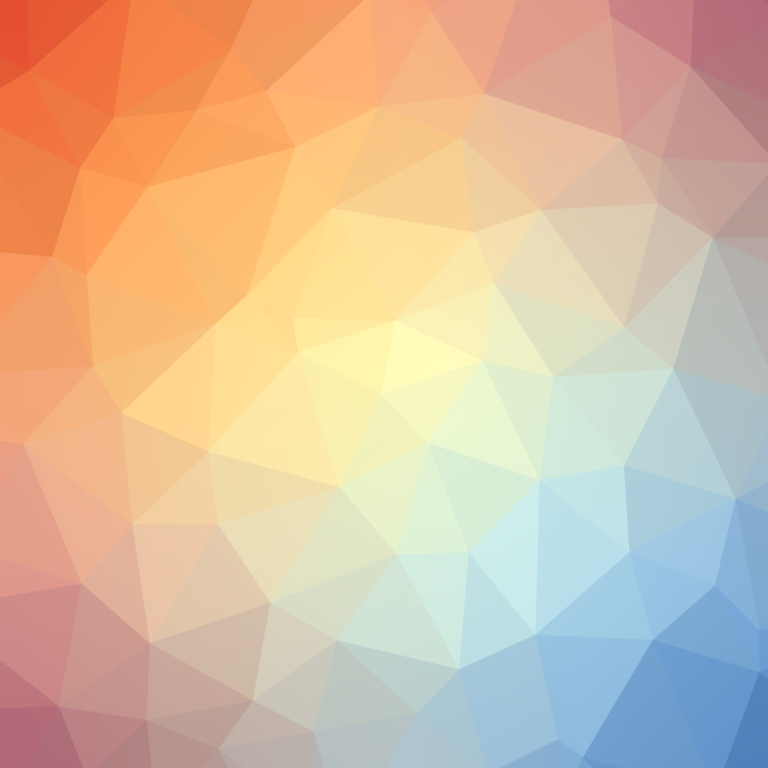
Write a Shadertoy shader that draws this background.

```glsl
const float CELLS = 8.2;         // mesh cells across the canvas
const float JITTER = 0.37;       // vertex displacement, in cells
const float MESH_ANGLE = 0.42;   // hides the underlying grid
const float FACET_SHADING = 0.2; // share of gradient kept inside a facet
const float TONE_RANGE = 0.05;   // brightness spread between facets

// Colour net, mirrored about the falling diagonal: lower triangle of 5 x 5 knots
const vec3 NET[15] = vec3[15](
    vec3(0.90, 0.30, 0.19),
    vec3(0.95, 0.51, 0.28), vec3(0.99, 0.67, 0.38),
    vec3(0.96, 0.64, 0.46), vec3(1.00, 0.83, 0.55), vec3(1.00, 0.97, 0.71),
    vec3(0.86, 0.58, 0.54), vec3(0.90, 0.78, 0.66), vec3(0.85, 0.91, 0.82),
    vec3(0.71, 0.87, 0.93),
    vec3(0.67, 0.38, 0.45), vec3(0.72, 0.59, 0.57), vec3(0.69, 0.75, 0.77),
    vec3(0.50, 0.67, 0.83), vec3(0.29, 0.49, 0.73));

float hash(vec2 p) {
    vec3 q = fract(vec3(p.xyx) * 0.1031);
    q += dot(q, q.yzx + 33.33);
    return fract((q.x + q.y) * q.z);
}

float cross2(vec2 a, vec2 b) { return a.x * b.y - a.y * b.x; }

vec3 knot(ivec2 k) {
    k = clamp(k, 0, 4);
    int lo = min(k.x, k.y), hi = max(k.x, k.y);
    return NET[hi * (hi + 1) / 2 + lo];
}

// Catmull-Rom weights of four neighbouring knots
vec4 splineWeights(float t) {
    float t2 = t * t, t3 = t2 * t;
    return 0.5 * vec4(-t3 + 2.0 * t2 - t, 3.0 * t3 - 5.0 * t2 + 2.0,
                      -3.0 * t3 + 4.0 * t2 + t, t3 - t2);
}

// Smooth colour field over the canvas
vec3 colourField(vec2 uv) {
    vec2 p = clamp(vec2(uv.x, 1.0 - uv.y), 0.0, 1.0) * 4.0;
    vec2 base = min(floor(p), 3.0);
    vec4 wx = splineWeights(p.x - base.x);
    vec4 wy = splineWeights(p.y - base.y);
    vec3 sum = vec3(0.0);
    for (int j = 0; j < 4; j++)
        for (int i = 0; i < 4; i++)
            sum += wx[i] * wy[j] * knot(ivec2(base) + ivec2(i, j) - 1);
    return sum;
}

vec2 meshVertex(vec2 id) {
    vec2 offset = vec2(hash(id + 17.3), hash(id + 71.9)) * 2.0 - 1.0;
    return id + JITTER * offset;
}

// Signed distance to a counter-clockwise edge, positive inside
float edgeDistance(vec2 p, vec2 a, vec2 b) {
    return cross2(b - a, p - a) / length(b - a);
}

// Adds one facet as premultiplied colour and coverage
void addFacet(inout vec4 sum, vec2 p, vec2 a, vec2 b, vec2 c, float pixel, mat2 toCanvas) {
    float d = min(edgeDistance(p, a, b), min(edgeDistance(p, b, c), edgeDistance(p, c, a)));
    float cover = clamp(0.5 + d / pixel, 0.0, 1.0);
    if (cover <= 0.0) return;
    vec2 centre = (a + b + c) / 3.0;
    vec3 colour = colourField(toCanvas * mix(centre, p, FACET_SHADING) / CELLS);
    colour *= 1.0 + TONE_RANGE * (hash(centre * 37.0 + 5.0) - 0.5);
    sum += vec4(colour, 1.0) * cover;
}

void mainImage(out vec4 fragColor, in vec2 fragCoord) {
    vec2 uv = fragCoord / iResolution.xy;
    float cs = cos(MESH_ANGLE), sn = sin(MESH_ANGLE);
    mat2 toMesh = mat2(cs, sn, -sn, cs);
    mat2 toCanvas = transpose(toMesh);
    vec2 p = toMesh * uv * CELLS;
    float pixel = 1.2 * CELLS / min(iResolution.x, iResolution.y);

    // Split each nearby quad along its shorter diagonal
    vec4 sum = vec4(0.0);
    for (int j = -1; j <= 1; j++)
        for (int i = -1; i <= 1; i++) {
            vec2 id = floor(p) + vec2(i, j);
            vec2 a = meshVertex(id);
            vec2 b = meshVertex(id + vec2(1.0, 0.0));
            vec2 c = meshVertex(id + vec2(1.0, 1.0));
            vec2 d = meshVertex(id + vec2(0.0, 1.0));
            if (distance(a, c) < distance(b, d)) {
                addFacet(sum, p, a, b, c, pixel, toCanvas);
                addFacet(sum, p, a, c, d, pixel, toCanvas);
            } else {
                addFacet(sum, p, a, b, d, pixel, toCanvas);
                addFacet(sum, p, b, c, d, pixel, toCanvas);
            }
        }

    // Fall back to the bare field where no facet covers
    vec3 colour = sum.a > 0.0 ? sum.rgb / sum.a : colourField(uv);
    fragColor = vec4(clamp(colour, 0.0, 1.0), 1.0);
}
```
